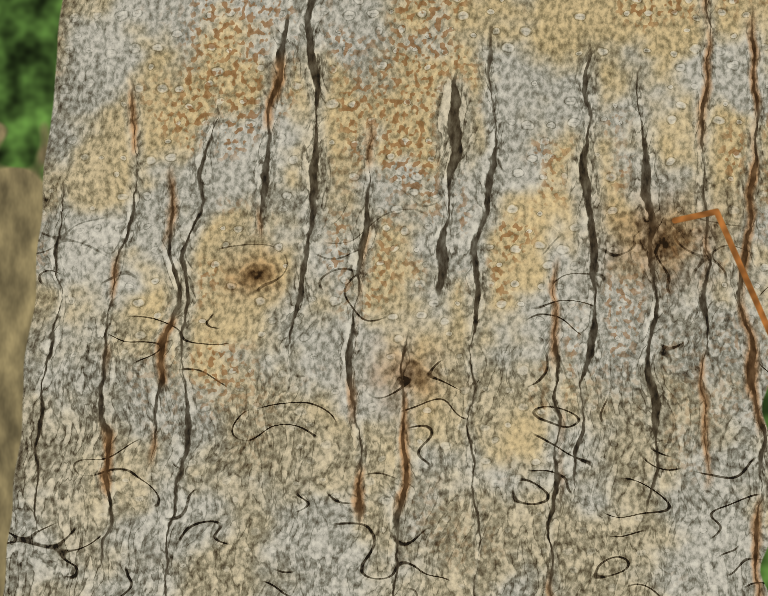
Write a Shadertoy shader that draws this texture.

```glsl
// Weathered grey-tan tree bark with deep upright fissures, knots and pale lenticels.

const vec3 DARK  = vec3(0.25, 0.22, 0.17);
const vec3 SHADE = vec3(0.43, 0.41, 0.35);
const vec3 MID   = vec3(0.56, 0.55, 0.49);
const vec3 LIGHT = vec3(0.71, 0.69, 0.63);
const vec3 WARM_TINT = vec3(1.06, 0.97, 0.79);
const vec3 RUST  = vec3(0.50, 0.32, 0.16);
const vec3 LEAF  = vec3(0.25, 0.35, 0.16);
const vec3 FAR_BARK = vec3(0.50, 0.45, 0.32);
const float WIDTH = 1.286; // in canvas heights
const float BASE_TONE = 0.655;
const float GRAIN = 0.62;
const float FISSURES = 15.0;
const float FISSURE_WIDTH = 0.0085;
const vec2 LENTICEL_CELL = vec2(0.042, 0.030);

float hash(vec2 p) {
    vec3 q = fract(p.xyx * 0.1031);
    q += dot(q, q.yzx + 33.33);
    return fract((q.x + q.y) * q.z);
}

float corner(vec2 cell, vec2 offset) {
    float a = 6.2832 * hash(cell);
    return dot(vec2(cos(a), sin(a)), offset);
}

// Gradient noise, about -0.7 to 0.7
float noise(vec2 p) {
    vec2 i = floor(p), f = p - i, e = vec2(1, 0);
    vec2 s = f * f * f * (f * (f * 6.0 - 15.0) + 10.0);
    return mix(mix(corner(i, f), corner(i + e, f - e), s.x),
               mix(corner(i + e.yx, f - e.yx), corner(i + 1.0, f - 1.0), s.x), s.y);
}

float fbm(vec2 p) {
    float sum = 0.0;
    for (float amp = 0.5; amp > 0.05; amp *= 0.5) {
        sum += amp * noise(p);
        p = mat2(1.6, 1.2, -1.2, 1.6) * p + 7.3;
    }
    return sum;
}

float below(float edge, float soft, float x) {
    return 1.0 - smoothstep(edge - soft, edge + soft, x);
}

float segment(vec2 p, vec2 a, vec2 b) {
    vec2 d = b - a;
    return length(p - a - d * clamp(dot(p - a, d) / dot(d, d), 0.0, 1.0));
}

vec3 barkRamp(float t) {
    vec3 c = mix(DARK, SHADE, clamp((t - 0.22) / 0.19, 0.0, 1.0));
    c = mix(c, MID, clamp((t - 0.41) / 0.14, 0.0, 1.0));
    c = mix(c, LIGHT, clamp((t - 0.55) / 0.14, 0.0, 1.0));
    return c * (clamp(t / 0.22, 0.45, 1.0) + 0.8 * clamp(t - 0.69, 0.0, 0.2));
}

// Core, rough halo, rust and lit rim of all fissures
vec4 fissures(vec2 u) {
    vec4 sum = vec4(0);
    float jag = 0.008 * fbm(u * vec2(60, 38)) + 0.012 * fbm(u * vec2(22, 12));
    for (float k = 0.0; k < FISSURES; k++) {
        float h = hash(vec2(k, 3.1));
        float x = (k + 0.15 + 0.7 * h) / FISSURES * WIDTH;
        x += 0.045 * noise(vec2(u.y * 3.0, k * 5.7)) + 0.016 * noise(vec2(u.y * 13.0, k * 9.3));
        float along = (u.y - mix(0.15, 0.85, hash(vec2(k, 8.7)))) / mix(0.2, 0.62, hash(vec2(k, 15.2)));
        float taper = max(1.0 - along * along, 0.0);
        float w = FISSURE_WIDTH * mix(0.4, 1.0, hash(vec2(k, 21.4))) * sqrt(taper);
        w = w * (0.85 + 1.5 * noise(vec2(u.y * 9.0, k * 3.3))) - 0.0008;
        float s = u.x - x + jag, d = abs(s);
        vec4 parts = vec4(below(w, 0.0016, d), below(w * 2.5 + 0.012, 0.014, d),
                          below(w + 0.005, 0.006, d) * step(0.55, h),
                          below(0.003, 0.003, abs(s + w + 0.004)));
        sum = max(sum, parts * smoothstep(0.0, 0.35, taper));
    }
    return sum;
}

// Pale ovals (x) with dark rings and slits (y)
vec2 lenticels(vec2 p) {
    vec2 g = p / LENTICEL_CELL;
    g.x += 0.5 * mod(floor(g.y), 2.0);
    vec2 id = floor(g);
    vec2 q = g - id - 0.5 - 0.4 * (vec2(hash(id), hash(id + 41.0)) - 0.5);
    q += 0.1 * vec2(noise(p * 70.0), noise(p * 70.0 + 19.0));
    float r = length(q) / mix(0.12, 0.27, hash(id + 77.0));
    float slit = below(0.03, 0.03, abs(q.y)) * below(0.5, 0.2, r);
    return step(0.48, hash(id + 13.0)) * vec2(below(0.85, 0.2, r), max(below(0.13, 0.13, abs(r - 1.05)), slit));
}

void mainImage(out vec4 fragColor, in vec2 fragCoord) {
    vec2 p = fragCoord / iResolution.xy * vec2(WIDTH, 1);

    // Trunk outline and coordinates that lean with it
    float edge = 0.005 + 0.1 * p.y + 0.012 * noise(vec2(p.y * 9.0, 2.0));
    float gap = 0.035 * noise(vec2(p.y * 11.0, 6.0)) * below(0.4, 0.03, p.y);
    float trunk = smoothstep(-0.002, 0.002, p.x - edge) * below(WIDTH + 0.003 - gap, 0.002, p.x);
    vec2 u = vec2((p.x - edge) * WIDTH / (WIDTH - edge), p.y);

    // Smooth plates above, rough flakes below and along fissures
    vec4 crack = fissures(u);
    float broad = fbm(u * vec2(4, 5) + 3.0);
    float rough = below(0.42, 0.28, u.y + 1.3 * broad) * 0.75 + below(0.13, 0.12, u.x) * 0.5;
    rough = min(max(rough, crack.y), 1.0);
    vec2 warped = u + 0.03 * vec2(noise(u * 9.0), noise(u * 9.0 + 31.0));
    float flakes = fbm(warped * vec2(46, 19));
    float tone = BASE_TONE + 0.25 * broad + GRAIN * fbm(u * vec2(100, 85));
    tone += rough * (0.45 * flakes - 0.22 * below(0.045, 0.045, abs(flakes)) - 0.02);

    // Lenticels and hairline cracks
    vec2 pores = lenticels(u) * (1.0 - 0.8 * rough);
    float hair = below(0.023, 0.012, abs(noise(warped * vec2(10, 19) + 5.0)));
    hair *= smoothstep(0.06, 0.16, noise(u * 8.0 + 50.0)) * below(0.6, 0.2, u.y);
    tone += 0.09 * pores.x - 0.12 * pores.y - 0.4 * hair;

    // Knots with wrinkled rims: centre and radius
    vec3 knots[3] = vec3[3](vec3(0.68, 0.37, 0.035), vec3(1.11, 0.6, 0.05), vec3(0.43, 0.54, 0.025));
    float stain = crack.z * smoothstep(-0.1, 0.2, noise(u * vec2(14, 7) + 9.0)) * 0.6;
    for (int i = 0; i < 3; i++) {
        vec2 q = (p - knots[i].xy) / knots[i].z;
        float r = length(q * vec2(0.8, 1.1)) + 1.7 * fbm(p * 22.0 + float(i));
        float fade = exp(-0.5 * r * r);
        tone += fade * (0.16 * sin(r * 8.0) - 0.1) - 0.28 * below(0.35, 0.2, r);
        stain = max(stain, 0.4 * fade);
    }

    // Fissure depth, rim light and shaded trunk edge
    tone = mix(tone + 0.07 * crack.w, 0.22 + 0.45 * fbm(u * vec2(75, 40)), 0.92 * crack.x);
    tone -= 0.1 * below(0.03, 0.03, u.x);

    // Warm plates, rusty specks and stains
    vec3 col = barkRamp(tone);
    float warm = smoothstep(-0.14, 0.1, fbm(u * vec2(4.5, 5.5) + 20.0)) * (1.0 - 0.65 * rough);
    col *= mix(vec3(1), WARM_TINT, warm * (1.0 - 0.7 * pores.x));
    float patches = smoothstep(0.0, 0.16, fbm(u * 4.0 + 60.0) + 0.22 * (u.y - 0.5)) * (1.0 - rough);
    float specks = smoothstep(0.02, 0.26, noise(u * 85.0) + 0.4 * noise(u * 170.0));
    col = mix(col, RUST, 0.6 * patches * specks);
    col = mix(col, RUST * (0.4 + 1.1 * tone), stain);

    // Distant bark and leaves behind the trunk
    vec3 back = FAR_BARK * (1.0 + 0.9 * fbm(p * vec2(28, 14)));
    vec3 leaf = LEAF * (1.0 + 1.3 * noise(p * vec2(22, 17)) + 0.4 * noise(p * 60.0));
    float leafy = max(smoothstep(0.72, 0.76, p.y + 0.2 * noise(p * 16.0)), step(1.0, p.x));
    col = mix(mix(back, leaf, leafy), col, trunk);

    // Dry bent twig beside the right knot
    vec2 bend = vec2(1.2, 0.645), tip = vec2(1.29, 0.44);
    float twig = min(segment(p, vec2(1.13, 0.63), bend), segment(p, bend, tip));
    col = mix(col, RUST * (1.15 + 0.6 * noise(p * 60.0)), below(0.005, 0.0015, twig));
    fragColor = vec4(clamp(col, 0.0, 1.0), 1.0);
}
```
